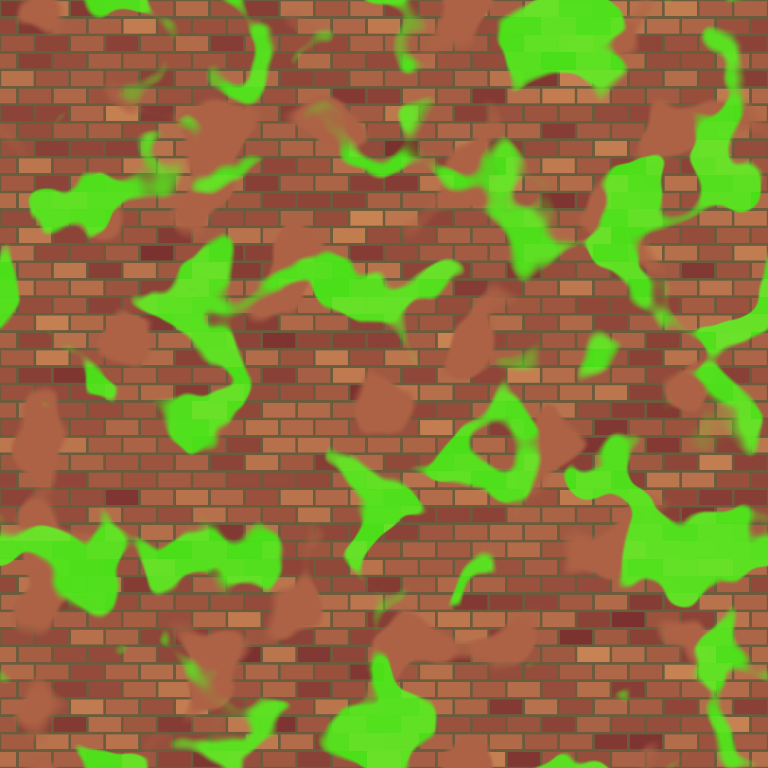
Write a three.js fragment shader that draws this texture.

```glsl
// Running-bond brick wall, 22 bricks across and 44 courses up, each brick tinted by a hash.
// Soft clay smears hide parts of the wall, and bright moss grows over both;
// smears and moss are thresholds of tiling gradient noise, bent by a domain warp.
varying vec2 vUv;

float hash(vec2 p) {
  vec3 q = fract(vec3(p.xyx) * 0.1031);
  q += dot(q, q.yzx + 33.33);
  return fract((q.x + q.y) * q.z);
}

// Dot product of a cell corner's random direction with the offset to it
float corner(vec2 cell, vec2 offset, float period, float seed) {
  float angle = 6.2832 * hash(mod(cell, period) + seed);
  return dot(vec2(cos(angle), sin(angle)), offset);
}

// Gradient noise over the canvas, repeating after `period` cells
float noise(vec2 uv, float period, float seed) {
  vec2 p = uv * period;
  vec2 i = floor(p);
  vec2 f = p - i;
  vec2 w = f * f * f * (f * (f * 6.0 - 15.0) + 10.0);
  vec2 e = vec2(1.0, 0.0);
  float low = mix(corner(i, f, period, seed), corner(i + e, f - e, period, seed), w.x);
  float high = mix(corner(i + e.yx, f - e.yx, period, seed),
                   corner(i + 1.0, f - 1.0, period, seed), w.x);
  return mix(low, high, w.y);
}

vec2 warp(vec2 uv, float period, float seed) {
  return vec2(noise(uv, period, seed), noise(uv, period, seed + 41.0));
}

void main() {
  // Brick grid: even courses are shifted by half a brick
  vec2 bricks = vec2(22.0, 44.0);
  vec2 grid = vUv * bricks;
  grid.x += 0.5 * (1.0 - mod(floor(grid.y), 2.0));
  vec2 id = mod(floor(grid), bricks);

  // Distance from the nearest joint, in canvas units
  vec2 joint = (0.5 - abs(fract(grid) - 0.5)) / bricks;
  float face = smoothstep(0.0012, 0.0023, min(joint.x, joint.y));

  // Two averaged hashes keep very dark and very light bricks rare
  float tone = 0.5 * (hash(id + 7.0) + hash(id + 83.0));
  vec3 brick = mix(vec3(0.47, 0.18, 0.18), vec3(0.79, 0.52, 0.33), tone);
  vec3 mortar = vec3(0.42, 0.36, 0.24);
  vec3 color = mix(mortar, brick, face);

  // Rounded clay smears
  vec2 clayUv = vUv + 0.02 * warp(vUv, 20.0, 211.0);
  float clay = smoothstep(0.21, 0.32, noise(clayUv, 9.0, 157.0));
  color = mix(color, vec3(0.68, 0.385, 0.27), clay);

  // Curled moss patches, faintly tinted brick by brick
  vec2 mossUv = vUv + 0.1 * warp(vUv, 11.0, 305.0) + 0.015 * warp(vUv, 31.0, 467.0);
  float moss = smoothstep(0.13, 0.25, noise(mossUv, 9.0, 523.0));
  vec3 mossColor = mix(vec3(0.28, 0.89, 0.09), vec3(0.41, 0.9, 0.16), hash(id + 131.0));
  color = mix(color, mossColor, 0.97 * moss);

  gl_FragColor = vec4(color, 1.0);
}
```
